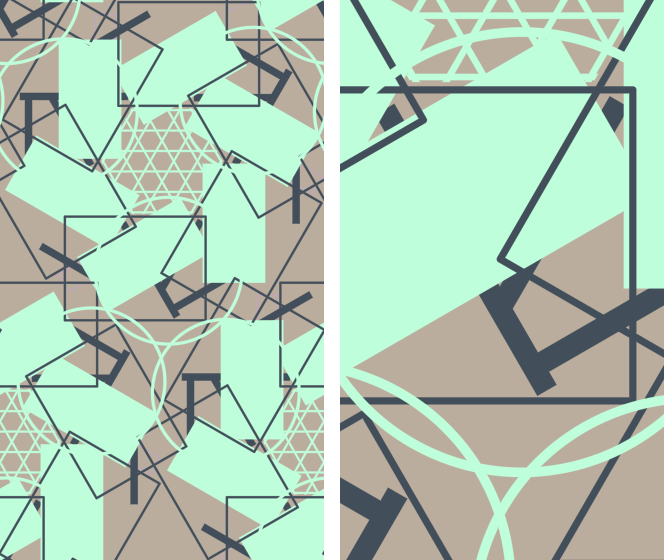
Left: the whole. Right: its middle third, enlarged.
This pattern is drawn by a Shadertoy shader. Its source:

```glsl
const vec3 TAUPE = vec3(0.735, 0.68, 0.62);
const vec3 MINT = vec3(0.75, 0.995, 0.86);
const vec3 SLATE = vec3(0.26, 0.31, 0.355);
const vec3 LILAC = vec3(0.75, 0.63, 0.78);
const float ROW_HEIGHT = 0.8660254;
const float FAR = 1e3;

// Signed distances of each layer, nearest over all copies
struct Layers {
    float panel;
    float frame;
    float stroke;
    float ring;
    float lattice;
    float tag;
};

vec2 rotate(vec2 p, float angle) {
    float c = cos(angle), s = sin(angle);
    return vec2(c * p.x - s * p.y, s * p.x + c * p.y);
}

float box(vec2 p, vec2 halfSize) {
    vec2 d = abs(p) - halfSize;
    return length(max(d, 0.0)) + min(max(d.x, d.y), 0.0);
}

float outline(float d, float halfWidth) {
    return abs(d) - halfWidth;
}

// Straight bar with square ends
float bar(vec2 p, vec2 a, vec2 b, float halfWidth) {
    vec2 axis = normalize(b - a);
    vec2 q = p - 0.5 * (a + b);
    vec2 local = vec2(dot(q, axis), dot(q, vec2(-axis.y, axis.x)));
    return box(local, vec2(0.5 * length(b - a), halfWidth));
}

// Three families of parallel lines clipped to a hexagon
float starLattice(vec2 p, float spacing, float apothem, float halfWidth) {
    float line = FAR, hexagon = -FAR;
    for (int k = 0; k < 3; k++) {
        float h = rotate(p, float(k) * radians(60.0)).y;
        line = min(line, abs(fract(h / spacing) - 0.5) * spacing);
        hexagon = max(hexagon, abs(h) - apothem);
    }
    return max(line - halfWidth, hexagon);
}

// Parts repeated six times around a centre
void addSixfold(inout Layers l, vec2 p) {
    l.panel = min(l.panel, box(p - vec2(-0.222, 0.1914), vec2(0.0968, 0.184)));
    float frame = box(p - vec2(0.0826, 0.331), vec2(0.2172, 0.160));
    l.frame = min(l.frame, outline(frame, 0.0037));
}

// Parts repeated three times around a centre
void addThreefold(inout Layers l, vec2 p) {
    float w = 0.0115;
    float top = bar(p, vec2(-0.439, 0.2), vec2(-0.105, 0.2), w);
    float stem = bar(p, vec2(-0.412, 0.2), vec2(-0.412, 0.015), w);
    float brace = bar(p, vec2(-0.342, 0.2), vec2(-0.219, -0.013), w);
    float post = bar(p, vec2(0.414, -0.193), vec2(0.414, 0.0), w);
    l.stroke = min(l.stroke, min(min(top, stem), min(brace, post)));

    float ring = length(p - vec2(0.0204, -0.338)) - 0.2265;
    l.ring = min(l.ring, outline(ring, 0.005));
    float tag = box(p - vec2(-0.175, 0.413), vec2(0.03, 0.038));
    l.tag = min(l.tag, outline(tag, 0.0013));
}

vec3 paint(vec3 base, vec3 ink, float d, float pixel) {
    return mix(base, ink, smoothstep(0.75 * pixel, -0.75 * pixel, d));
}

void mainImage(out vec4 fragColor, in vec2 fragCoord) {
    float pixel = 1.0 / iResolution.x;
    vec2 p = fragCoord * pixel - vec2(0.5, 1.2308);
    Layers l = Layers(FAR, FAR, FAR, FAR, FAR, FAR);

    // Neighbouring centres of the triangular grid
    float row = round(p.y / ROW_HEIGHT);
    float column = round(p.x - 0.5 * row);
    for (int j = -1; j <= 1; j++) {
        for (int i = -1; i <= 1; i++) {
            vec2 cell = vec2(column + float(i), row + float(j));
            vec2 q = p - vec2(cell.x + 0.5 * cell.y, cell.y * ROW_HEIGHT);
            l.lattice = min(l.lattice, starLattice(q, 0.0631, 0.163, 0.0034));
            for (int k = 0; k < 6; k++) {
                vec2 turned = rotate(q, float(k) * radians(60.0));
                addSixfold(l, turned);
                if (k % 2 == 0) addThreefold(l, turned);
            }
        }
    }

    // Stack from back to front
    vec3 color = paint(TAUPE, LILAC, l.tag, pixel);
    color = paint(color, MINT, l.lattice, pixel);
    color = paint(color, SLATE, l.stroke, pixel);
    color = paint(color, MINT, l.panel, pixel);
    color = paint(color, SLATE, l.frame, pixel);
    color = paint(color, MINT, l.ring, pixel);
    fragColor = vec4(color, 1.0);
}
```
